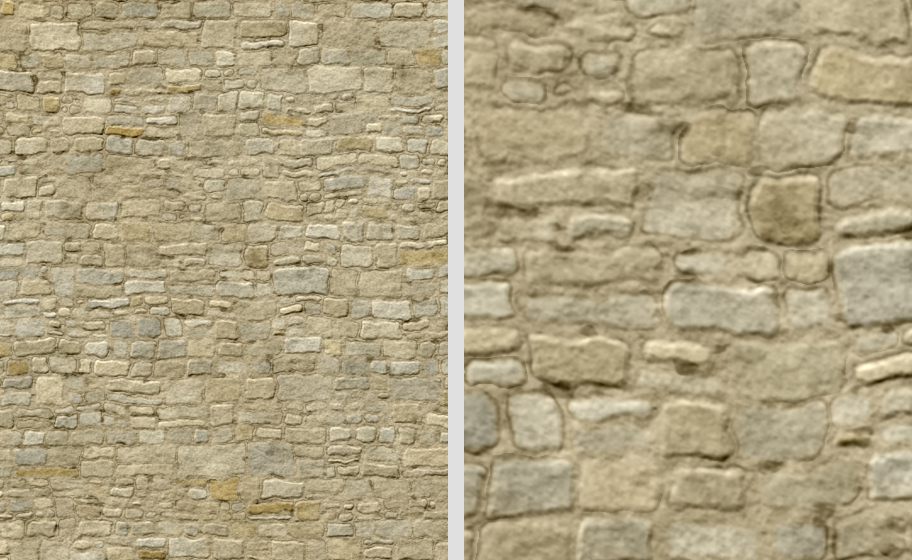
Left, the full canvas; right, a detail of the centre.
Write a WebGL 2 fragment shader that draws this texture.

```glsl
#version 300 es
precision highp float;

uniform vec2 u_resolution;
out vec4 fragColor;

float hash(vec2 p) {
    vec3 q = fract(p.xyx * 0.1031);
    q += dot(q, q.yzx + 33.33);
    return fract((q.x + q.y) * q.z);
}

float noise(vec2 p) {
    vec2 i = floor(p), f = fract(p);
    f = f * f * (3.0 - 2.0 * f);
    return mix(mix(hash(i), hash(i + vec2(1, 0)), f.x),
               mix(hash(i + vec2(0, 1)), hash(i + vec2(1, 1)), f.x), f.y);
}

float fbm(vec2 p, int octaves) {
    float sum = 0.0, amp = 0.5;
    for (int k = 0; k < octaves; k++) {
        sum += amp * noise(p);
        p = mat2(1.6, 1.2, -1.2, 1.6) * p + 17.3;
        amp *= 0.5;
    }
    return sum;
}

// Irregular spacing of courses and blocks
float joint(float i, float seed) {
    return i + 0.55 * (hash(vec2(i, seed)) - 0.5);
}

float slot(float v, float seed) {
    float i = floor(v);
    return i - step(v, joint(i, seed)) + step(joint(i + 1.0, seed), v);
}

// Bends the straight joints into rough, hand-cut edges
vec2 warp(vec2 p) {
    vec2 broad = vec2(noise(p * 13.0), noise(p * 11.0 + 40.0)) - 0.5;
    vec2 chips = vec2(fbm(p * 55.0 + 9.0, 3), fbm(p * 55.0 + 70.0, 3)) - 0.44;
    return p + 0.014 * broad + 0.011 * chips;
}

// Signed distance to the nearest stone outline, and the stone's id
vec2 stoneAt(vec2 p, vec2 density) {
    float row = slot(p.y * density.y, 5.0);
    float seed = row * 3.0 + 21.0;
    float shift = hash(vec2(row, 2.0));
    float col = slot(p.x * density.x + shift, seed);
    vec2 lo = vec2(joint(col, seed) - shift, joint(row, 5.0)) / density;
    vec2 hi = vec2(joint(col + 1.0, seed) - shift, joint(row + 1.0, 5.0)) / density;
    float id = hash(vec2(col + 50.0, row + 11.0));

    // Split blocks into smaller stones
    for (int k = 0; k < 4; k++) {
        vec2 size = hi - lo;
        bool wide = size.x > 2.3 * size.y;
        float chance = wide ? 0.8 : (size.y > 0.034 ? 0.3 : 0.0);
        if (hash(vec2(id * 517.0, float(k) + 3.0)) < chance) {
            float part = mix(0.34, 0.66, hash(vec2(id * 291.0, float(k) + 9.0)));
            vec2 cut = mix(lo, hi, part);
            bool upper = wide ? p.x > cut.x : p.y > cut.y;
            vec2 axis = wide ? vec2(1, 0) : vec2(0, 1);
            if (upper) lo = mix(lo, cut, axis);
            else hi = mix(hi, cut, axis);
            id = fract(id + (upper ? 0.381 : 0.127));
        }
    }
    float inset = mix(0.0012, 0.0045, hash(vec2(id * 613.0, 4.0)));
    float radius = 0.006;
    vec2 q = abs(p - 0.5 * (lo + hi)) - 0.5 * (hi - lo) + inset + radius;
    float d = length(max(q, 0.0)) + min(max(q.x, q.y), 0.0) - radius;
    return vec2(d, id);
}

float faceMask(float d) {
    return smoothstep(0.001, -0.0045, d);
}

float relief(vec2 p, vec2 stone) {
    float proud = mix(0.12, 0.52, hash(vec2(stone.y * 433.0, 8.0)));
    float face = faceMask(stone.x);
    float rough = fbm(p * vec2(62.0, 80.0), 4) * mix(1.0, 0.72, face);
    return face * proud + 0.85 * rough;
}

vec3 stoneColour(float id) {
    float tone = hash(vec2(id * 719.0, 1.0)) - 0.5;
    float grey = hash(vec2(id * 353.0, 6.0)) - 0.5;
    float ochre = smoothstep(0.93, 0.97, hash(vec2(id * 827.0, 12.0)));
    return vec3(0.715, 0.675, 0.555) + 0.13 * tone
         + grey * vec3(-0.035, 0.0, 0.065) - ochre * vec3(0.04, 0.08, 0.16);
}

void main() {
    vec2 p = gl_FragCoord.xy / u_resolution.y;
    vec2 density = vec2(6.6, 25.0);
    vec2 toLight = vec2(-0.0009, 0.0021);

    vec2 stone = stoneAt(warp(p), density);
    vec2 litStone = stoneAt(warp(p + toLight), density);
    float face = faceMask(stone.x);

    // Sandy mortar smeared over parts of the stones
    float smear = smoothstep(0.46, 0.68, fbm(p * 9.0 + 31.0, 4));
    vec3 mortar = vec3(0.69, 0.635, 0.5);
    vec3 colour = mix(mortar, stoneColour(stone.y), face * (1.0 - 0.65 * smear));

    // Weathering and mineral grain
    colour += 0.17 * (fbm(p * 24.0 + 5.0, 4) - 0.47);
    colour += 0.1 * (noise(p * 330.0) - 0.5);
    colour += (noise(p * 5.0 + 80.0) - 0.5) * vec3(0.02, 0.03, 0.05);

    // Slanted light, deeper on the shaded side
    float slope = relief(p, stone) - relief(p + toLight, litStone);
    colour += slope * (slope < 0.0 ? 1.15 : 0.75);

    // Broken gaps along the outlines and pits in the mortar
    float gap = smoothstep(0.0025, 0.0, abs(stone.x - 0.0008));
    colour -= 0.13 * gap * smoothstep(0.4, 0.75, noise(p * 38.0 + 12.0));
    float pit = smoothstep(0.66, 0.8, fbm(p * vec2(50.0, 85.0) + 3.0, 3) / 0.875);
    colour -= 0.2 * pit * (1.0 - 0.6 * face);

    fragColor = vec4(clamp(colour + 0.015, 0.0, 1.0), 1.0);
}
```
